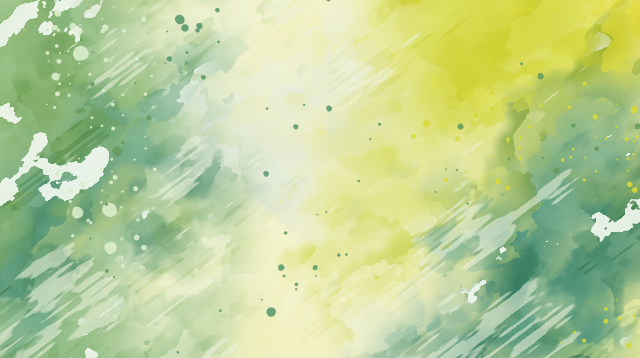
A Shadertoy shader for this background:

```glsl
vec2 hash2(vec2 p) {
    vec3 a = fract(p.xyx * vec3(.1031, .1030, .0973));
    a += dot(a, a.yzx + 33.33);
    return fract((a.xx + a.yz) * a.zy);
}

float noise(vec2 p) {
    vec2 i = floor(p), f = fract(p);
    f = f * f * f * (f * (f * 6. - 15.) + 10.);
    vec2 e = vec2(0, 1);
    return mix(mix(hash2(i).x, hash2(i + e.yx).x, f.x),
               mix(hash2(i + e).x, hash2(i + e.yy).x, f.x), f.y);
}

float fbm(vec2 p) {
    float sum = 0., amp = .52;
    for (int i = 0; i < 5; i++) {
        sum += amp * noise(p);
        p = mat2(1.6, 1.2, -1.2, 1.6) * p + 7.3;
        amp *= .5;
    }
    return sum;
}

// x runs along the brush direction, y across it
vec2 brushSpace(vec2 p) {
    return vec2(dot(p, vec2(.8, .6)), dot(p, vec2(-.6, .8)));
}

float wash(vec2 p, vec2 centre, vec2 radius) {
    return 1. - smoothstep(.4, 1.25, length(brushSpace(p - centre) / radius));
}

// Broad arrangement of the colours, in units of canvas height
vec3 pigment(vec2 p) {
    vec3 c = mix(vec3(.95, .95, .79), vec3(.89, .92, .86), wash(p, vec2(.7, .58), vec2(.32, .18)));
    float left = 1. - smoothstep(.25, .66, p.x - .06 * p.y);
    c = mix(c, vec3(.59, .75, .54), left);
    c = mix(c, vec3(.49, .67, .37), .85 * wash(p, vec2(.12, .8), vec2(.3, .16)));
    c = mix(c, vec3(.35, .60, .48), .95 * wash(p, vec2(.25, .43), vec2(.46, .19)));
    c = mix(c, vec3(.74, .81, .46), .8 * wash(p, vec2(.3, .29), vec2(.12, .07)));
    float right = smoothstep(-.12, .4, p.x - 1.02 + .25 * (p.y - .5));
    c = mix(c, vec3(.87, .89, .57), right);
    c = mix(c, vec3(.84, .85, .24), .9 * wash(p, vec2(1.4, 1.), vec2(.5, .26)));
    c = mix(c, vec3(.90, .85, .12), wash(p, vec2(1.74, .98), vec2(.2, .14)));
    c = mix(c, vec3(.82, .85, .33), .9 * wash(p, vec2(1.05, .36), vec2(.26, .12)));
    c = mix(c, vec3(.58, .72, .44), .9 * wash(p, vec2(1.27, .42), vec2(.2, .1)));
    c = mix(c, vec3(.48, .62, .22), .9 * wash(p, vec2(1.57, .68), vec2(.3, .13)));
    c = mix(c, vec3(.42, .63, .44), .85 * wash(p, vec2(1.74, .5), vec2(.28, .16)));
    return mix(c, vec3(.28, .56, .47), .97 * wash(p, vec2(1.45, .14), vec2(.62, .22)));
}

void mainImage(out vec4 fragColor, in vec2 fragCoord) {
    vec2 p = fragCoord / iResolution.y;
    p.x *= 1.79 * iResolution.y / iResolution.x;
    vec2 b = brushSpace(p);
    vec2 warp = vec2(fbm(p * 3.2), fbm(p * 3.2 + 17.)) - .5;
    vec3 c = pigment(p + .5 * warp);

    // Overlapping washes whose borders run from torn to melted
    for (int i = 0; i < 8; i++) {
        float id = float(i);
        vec2 h = hash2(vec2(id + 3., 41.));
        float edge = fbm(b * vec2(2.2, 3.2) * (1. + .2 * id) + 31. * h + id * 9.) - .54;
        float melt = smoothstep(.4, .75, noise(p * 5. + 13. * id));
        float body = smoothstep(0., mix(.01, .16, melt), edge);
        vec2 shift = .15 * vec2(cos(id * 2.4), sin(id * 2.4));
        vec3 tint = pigment(p + shift + .3 * warp);
        tint = pow(tint, vec3(mod(id, 2.) < .5 ? 1.25 : .8));
        c = mix(c, tint, .5 * body);
    }

    // Soft pooling of the paint
    c = pow(c, vec3(.75 + .5 * fbm(b * vec2(4., 6.) + 50.)));

    // Short dry bristle marks: dark paint, then bare paper
    for (int i = 0; i < 2; i++) {
        float id = float(i);
        float bristle = noise(b * vec2(9., 120.) + 23. * id);
        float area = fbm(b * vec2(4., 9.) + 61. + 37. * id);
        float stroke = smoothstep(.72, .78, area + .3 * (bristle - .5));
        vec3 paint = i == 0 ? pow(c, vec3(1.5)) : vec3(.93, .95, .87);
        c = mix(c, paint, .55 * stroke);
    }

    // Small torn gaps of white inside the greens
    float gap = smoothstep(.7, .712, fbm(b * vec2(7., 11.) + 113.));
    c = mix(c, vec3(.96, .98, .95), .9 * gap * (1. - smoothstep(.55, .8, c.r)));

    // Splattered drops, pale to the left, green in the middle, yellow to the right
    for (int i = 0; i < 3; i++) {
        float id = float(i), size = .09 / (1. + id);
        vec2 cell = floor(p / size);
        vec2 h = hash2(cell + 71. * id + 5.), k = hash2(cell + 19. * id + 203.);
        vec2 centre = (cell + .35 + .3 * k) * size;
        float radius = size * mix(.07, .24, h.y * h.y);
        float d = length(p - centre) + .2 * radius * (noise(p * 1.2 / radius) - .5) - radius;
        float cluster = smoothstep(.35, .65, noise(centre * 3.5 + 8.));
        float calm = smoothstep(.12, .5, abs(centre.x - .85));
        float present = step(h.x, .22 * cluster * mix(.2, 1., calm));
        vec3 drop = centre.x < .45 ? vec3(.86, .93, .80) : vec3(.36, .60, .43);
        drop = centre.x > 1.15 ? vec3(.84, .85, .22) : drop;
        drop = k.x > .8 ? vec3(.40, .61, .37) : drop;
        c = mix(c, drop, .9 * present * (1. - smoothstep(-.002, .002, d)));
    }

    fragColor = vec4(clamp(c, 0., 1.), 1.);
}
```
